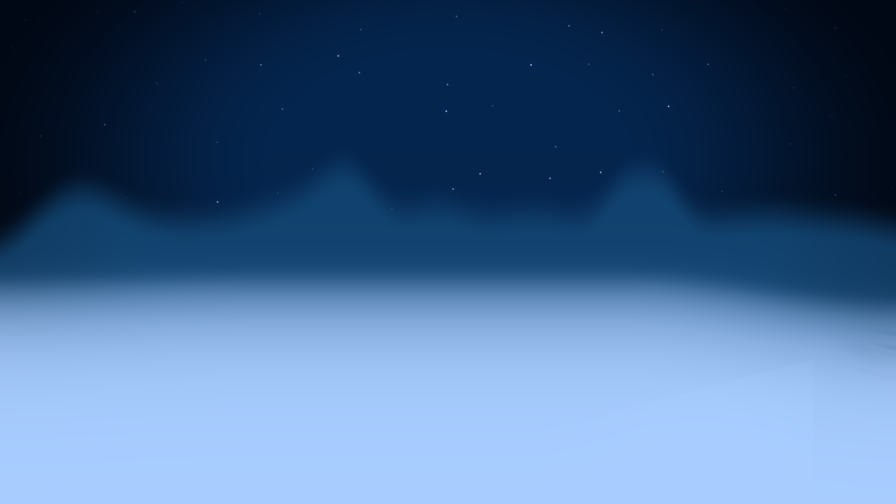
Reproduce this background procedurally as a Shadertoy shader.

```glsl
// Night sky over a soft ridge of blue hills and a pale, glowing snow field.
// The layers are blended back to front: elliptical sky glow, hashed stars,
// a ridge made of smooth bumps, then snow that brightens exponentially.

const vec3 SKY_GLOW  = vec3(0.015, 0.142, 0.300);
const vec3 SKY_EDGE  = vec3(0.002, 0.030, 0.080);
const vec3 HILL      = vec3(0.062, 0.255, 0.430);
const vec3 SNOW      = vec3(0.660, 0.802, 1.000);
const vec3 STAR      = vec3(0.600, 0.750, 0.850);

vec2 hash2(vec2 p) {
    vec3 q = fract(p.xyx * vec3(0.1031, 0.1030, 0.0973));
    q += dot(q, q.yzx + 33.33);
    return fract((q.xx + q.yz) * q.zy);
}

float gradientAt(vec2 cell, vec2 offset) {
    return dot(hash2(cell) * 2.0 - 1.0, offset);
}

float gradientNoise(vec2 p) {
    vec2 i = floor(p), f = fract(p);
    vec2 u = f * f * f * (f * (f * 6.0 - 15.0) + 10.0);
    vec2 e = vec2(1.0, 0.0);
    return mix(mix(gradientAt(i, f), gradientAt(i + e, f - e), u.x),
               mix(gradientAt(i + e.yx, f - e.yx), gradientAt(i + 1.0, f - 1.0), u.x), u.y);
}

float bump(float x, float centre, float width, float height) {
    float d = (x - centre) / width;
    return height * exp(-d * d);
}

// Height of the hill tops along x
float ridge(float x) {
    float y = 0.562 + 0.006 * gradientNoise(vec2(x * 5.0, 3.0));
    y += bump(x, 0.16, 0.10, 0.062) - bump(x, -0.03, 0.09, 0.055);
    y += bump(x, 0.69, 0.075, 0.085) + bump(x, 0.60, 0.11, 0.038);
    y += bump(x, 0.87, 0.07, 0.027) + bump(x, 1.06, 0.08, 0.016);
    y += bump(x, 1.24, 0.055, 0.070) + bump(x, 1.31, 0.055, 0.075);
    y += bump(x, 1.53, 0.10, 0.014) - bump(x, 1.80, 0.08, 0.015);
    return y;
}

// One star at a random spot within each grid cell
float stars(vec2 p, float cellSize, float pixel) {
    vec2 cell = floor(p / cellSize);
    vec2 centre = (cell + 0.1 + 0.8 * hash2(cell + 7.0)) * cellSize;
    vec2 chance = hash2(cell + 41.0);
    float radius = max(0.0022, 0.8 * pixel);
    float glow = smoothstep(radius + 0.5 * pixel, 0.0, length(p - centre));
    return glow * mix(0.2, 0.9, chance.x * chance.x) * step(0.15, chance.y);
}

// Snow cover: 0 at the horizon, rising quickly with depth below it
float snowCover(vec2 p) {
    float horizon = 0.463 - 0.055 * smoothstep(1.25, 1.78, p.x)
                  - 0.010 * smoothstep(0.5, 0.0, p.x);
    float depth = horizon - p.y - 0.002;
    float softDepth = 0.5 * (depth + sqrt(depth * depth + 0.0003));
    return 1.0 - exp(-softDepth / 0.075);
}

// Faint lighter wedge with an upright right side
float snowFacet(vec2 p, float pixel) {
    float top = 0.287 + (p.x - 1.613) * 0.263;
    float below = smoothstep(-pixel, pixel, top - p.y);
    float left = smoothstep(-pixel, pixel, 1.613 - p.x);
    return below * left * smoothstep(1.0, 1.5, p.x) * smoothstep(0.0, 0.2, p.y);
}

void mainImage(out vec4 fragColor, in vec2 fragCoord) {
    float pixel = 1.0 / iResolution.y;
    vec2 p = fragCoord * pixel;
    p.x *= 16.0 / 9.0 * iResolution.y / iResolution.x;

    // Sky and stars
    float r = length((p - vec2(0.89, 0.70)) / vec2(0.92, 0.55));
    float edge = smoothstep(0.35, 1.05, r);
    vec3 color = mix(SKY_GLOW, SKY_EDGE, edge);
    float hill = smoothstep(-0.05, 0.05, ridge(p.x) - p.y);
    color += STAR * stars(p, 0.115, pixel) * (1.0 - 0.85 * edge) * (1.0 - 0.9 * hill);

    // Hills, slightly dimmer toward the sides
    float sides = smoothstep(0.55, 0.95, abs(p.x - 0.89));
    color = mix(color, HILL * (1.0 - 0.12 * sides), hill);

    // Snow with its facet and a few dim streaks at the right
    color = mix(color, SNOW, snowCover(p));
    color += 0.010 * snowFacet(p, pixel);
    float streak = gradientNoise(vec2(p.x * 8.0, (p.y + 0.25 * p.x) * 70.0));
    float streakArea = smoothstep(1.62, 1.77, p.x) * bump(p.y, 0.31, 0.05, 1.0);
    color -= streakArea * (0.03 + 0.10 * max(streak, 0.0));

    fragColor = vec4(clamp(color, 0.0, 1.0), 1.0);
}
```
